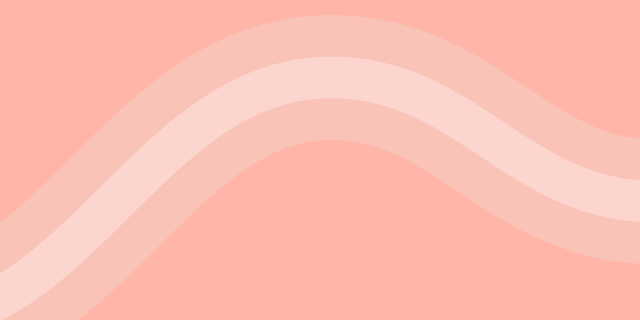
Write a Shadertoy shader that draws this background.

```glsl
// A flowing two-tone ribbon that rises to a crest and dips away on flat coral.

// Colours
const vec3 CORAL = vec3(1.000, 0.710, 0.655);
const vec3 RIBBON_EDGE = vec3(0.976, 0.766, 0.718);
const vec3 RIBBON_CORE = vec3(0.988, 0.835, 0.808);

// Ribbon path, in units of the canvas height
const vec2 START = vec2(-0.312, -0.016);
const vec2 CREST = vec2(1.034, 0.758);
const vec2 DIP = vec2(2.044, 0.370);
const float HANDLE = 0.42;          // tangent length as a share of the span
const float CORE_HALF_WIDTH = 0.065;
const float EDGE_HALF_WIDTH = 0.195;
const int STEPS = 40;

// Point on an S-shaped cubic with level tangents at both ends
vec2 swell(vec2 a, vec2 b, float t) {
    float s = 1.0 - t;
    float along = 3.0 * s * t * (s * HANDLE + t * (1.0 - HANDLE)) + t * t * t;
    float rise = t * t * (3.0 - 2.0 * t);
    return mix(a, b, vec2(along, rise));
}

float segmentDistance(vec2 p, vec2 a, vec2 b) {
    vec2 ab = b - a;
    float h = clamp(dot(p - a, ab) / dot(ab, ab), 0.0, 1.0);
    return length(p - a - ab * h);
}

// Distance to the swell, traced as short chords
float swellDistance(vec2 p, vec2 a, vec2 b) {
    float nearest = 1e5;
    vec2 previous = a;
    for (int i = 1; i <= STEPS; i++) {
        vec2 next = swell(a, b, float(i) / float(STEPS));
        nearest = min(nearest, segmentDistance(p, previous, next));
        previous = next;
    }
    return nearest;
}

// Antialiased coverage of a band around the path
float band(float dist, float halfWidth, float pixel) {
    return clamp(0.5 + (halfWidth - dist) / pixel, 0.0, 1.0);
}

void mainImage(out vec4 fragColor, in vec2 fragCoord) {
    float pixel = 1.0 / iResolution.y;
    vec2 p = fragCoord * pixel;

    float dist = min(swellDistance(p, START, CREST),
                     swellDistance(p, CREST, DIP));

    // Layer the wide band, then the bright core
    vec3 color = mix(CORAL, RIBBON_EDGE, band(dist, EDGE_HALF_WIDTH, pixel));
    color = mix(color, RIBBON_CORE, band(dist, CORE_HALF_WIDTH, pixel));
    fragColor = vec4(color, 1.0);
}
```
